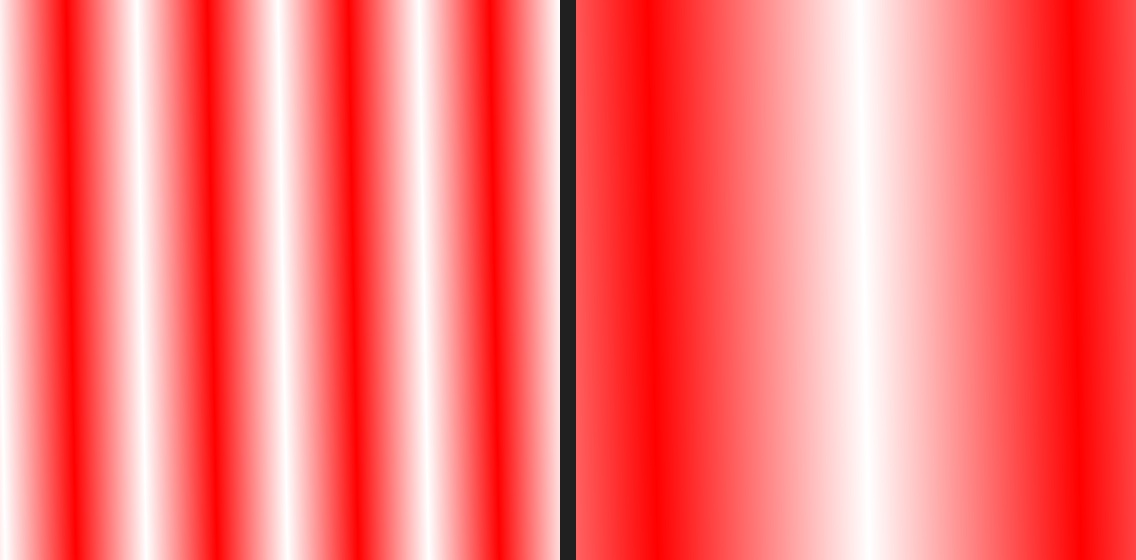
Left, the full canvas; right, a detail of the centre.
A Shadertoy shader for this pattern:

```glsl
// Soft vertical bands fading between red and white, leaning one degree.
// A triangle wave along a tilted axis blends the two colours linearly,
// with just under four periods across the canvas.

// 0 at whole numbers, rising linearly to 1 halfway between them.
float triangleWave(float t) {
    return 2.0 * abs(t - round(t));
}

void mainImage(out vec4 fragColor, in vec2 fragCoord) {
    vec2 uv = fragCoord / iResolution.xy;

    // Distance across the bands, measured from the white crest near the centre
    float across = uv.x - 0.505 + (uv.y - 0.5) * tan(radians(1.0));
    float redness = triangleWave(across / 0.2521);

    vec3 colour = mix(vec3(1.0), vec3(1.0, 0.0, 0.0), redness);
    fragColor = vec4(colour, 1.0);
}
```
